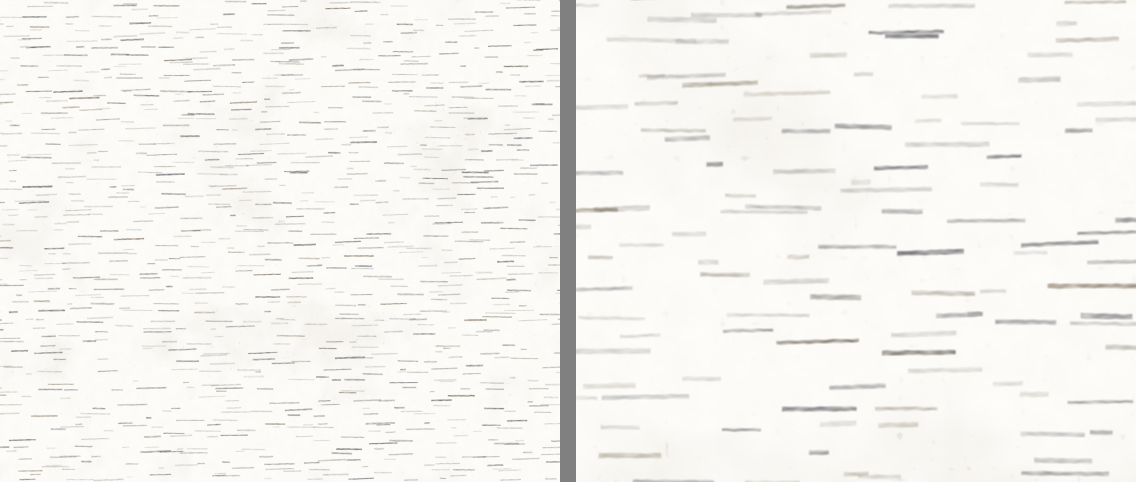
Left: the whole. Right: its middle third, enlarged.
Give the GLSL for this texture, as a Shadertoy shader.

```glsl
// Pale birch bark: short horizontal grey dashes scattered over mottled off-white.

vec3 hash3(vec2 p) {
    vec3 q = fract(vec3(p.xyx) * vec3(0.1031, 0.1030, 0.0973));
    q += dot(q, q.yxz + 33.33);
    return fract((q.xxy + q.yzz) * q.zyx);
}

float gradientNoise(vec2 p) {
    vec2 cell = floor(p), f = fract(p);
    vec2 u = f * f * f * (f * (f * 6.0 - 15.0) + 10.0);
    vec4 corner;
    for (int i = 0; i < 4; i++) {
        vec2 offset = vec2(i & 1, i >> 1);
        float angle = 6.2832 * hash3(cell + offset + 200.0).x;
        corner[i] = dot(vec2(cos(angle), sin(angle)), f - offset);
    }
    return mix(mix(corner.x, corner.y, u.x), mix(corner.z, corner.w, u.x), u.y);
}

float fbm(vec2 p) {
    float sum = 0.0, amplitude = 0.6;
    for (int i = 0; i < 4; i++) {
        sum += amplitude * gradientNoise(p);
        p = p * 2.1 + 17.3;
        amplitude *= 0.55;
    }
    return sum;
}

// Bark ground: warm stains, whiter patches and faint specks
vec3 barkGround(vec2 p) {
    float stain = smoothstep(0.0, 0.5, fbm(p * 5.0 + 3.0));
    float fine = fbm(p * 45.0);
    vec3 color = mix(vec3(0.988, 0.985, 0.972), vec3(0.955, 0.942, 0.918), stain * 0.75);
    color += 0.012 * fine;
    float specks = smoothstep(0.38, 0.6, gradientNoise(p * 130.0));
    return color - specks * (0.02 + 0.06 * stain);
}

// Dashes: one jittered stroke per flat cell, thinned where the density is low
vec3 drawDashes(vec3 color, vec2 p, float pixel) {
    vec2 cellSize = vec2(0.066, 0.0165);
    vec2 home = floor(p / cellSize);
    float blur = max(0.7 * pixel, 0.0012);
    for (int y = -1; y <= 1; y++)
    for (int x = -1; x <= 1; x++) {
        vec2 cell = home + vec2(x, y);
        vec3 place = hash3(cell + 50.0);
        vec3 look = hash3(cell + 371.0);
        vec3 tone = hash3(cell + 713.0);
        float density = 0.86 + 0.5 * gradientNoise(cell * cellSize * 7.0);
        if (place.z > density) continue;

        vec2 d = p - (cell + vec2(place.x, 0.05 + 0.9 * place.y)) * cellSize;
        d.y -= d.x * (look.y - 0.35) * 0.07;
        d.y += 0.0006 * gradientNoise(p * 160.0);
        float halfLength = mix(0.005, 0.032, look.x);
        float halfWidth = mix(0.0010, 0.0018, look.z);
        vec2 edge = abs(d) - vec2(halfLength, halfWidth);
        float shape = smoothstep(blur, -blur, edge.x) * smoothstep(blur, -blur, edge.y);

        // Uneven ink: mostly faint, a few dark, some brown or bluish
        float strength = mix(0.2, 0.72, tone.x * tone.x) * mix(0.75, 1.0, look.x);
        strength *= 0.95 + 0.6 * gradientNoise(p * vec2(110.0, 300.0));
        vec3 ink = mix(vec3(0.50, 0.44, 0.35), vec3(0.36, 0.36, 0.38), smoothstep(0.0, 0.6, tone.y));
        color = mix(color, ink, clamp(shape * strength, 0.0, 1.0));
    }
    return color;
}

void mainImage(out vec4 fragColor, in vec2 fragCoord) {
    vec2 p = fragCoord / iResolution.y;
    vec3 color = drawDashes(barkGround(p), p, 1.0 / iResolution.y);
    fragColor = vec4(clamp(color, 0.0, 1.0), 1.0);
}
```
